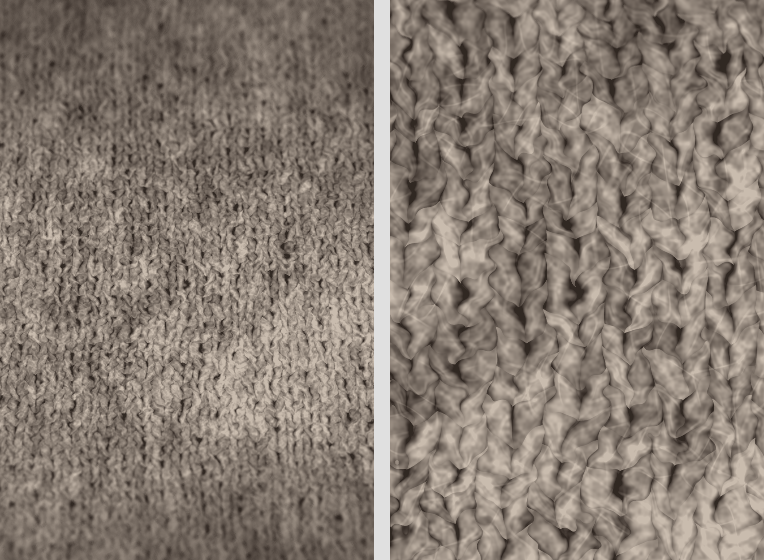
Left: the whole. Right: its middle third, enlarged.
Write a Shadertoy shader that draws this texture.

```glsl
float hash(vec2 p) {
    return fract(sin(dot(p, vec2(127.1, 311.7))) * 43758.5453);
}

float noise(vec2 p) {
    vec2 cell = floor(p), f = fract(p);
    f = f * f * (3.0 - 2.0 * f);
    return mix(mix(hash(cell), hash(cell + vec2(1, 0)), f.x),
               mix(hash(cell + vec2(0, 1)), hash(cell + vec2(1, 1)), f.x), f.y);
}

mat2 rotate(float angle) {
    float c = cos(angle), s = sin(angle);
    return mat2(c, s, -s, c);
}

// Thin curly flyaway fibres: contour lines of stretched noise
float hairs(vec2 p) {
    float sum = 0.0;
    for (int i = 0; i < 4; i++) {
        float k = float(i);
        vec2 q = rotate(0.5 + k * 0.83) * p * vec2(110.0, 42.0) + k * 17.3;
        float ridge = 1.0 - smoothstep(0.01, 0.09, abs(noise(q) - 0.5));
        sum += ridge * smoothstep(0.3, 0.7, noise(p * 45.0 + k * 9.1));
    }
    return sum;
}

// Brightness of the knit, p in canvas heights
float wool(vec2 p) {
    // Stitch grid, denser with distance and slightly uneven
    vec2 s = vec2((p.x - 0.333) * (28.0 + 6.0 * p.y), p.y * (37.0 + 9.0 * p.y));
    vec2 grid = s;
    s.x += 1.1 * noise(p * vec2(3.0, 4.0)) + 0.4 * noise(grid * 0.8);
    s.y += 1.5 * noise(p * 4.0 + 8.0) + 0.7 * noise(grid * 0.7 + 20.0);

    // Woolly outline
    s += 0.28 * (vec2(noise(p * 120.0), noise(p * 120.0 + 50.0)) - 0.5);

    // Each column holds mirrored legs that form a V
    float column = floor(s.x);
    float u = s.x - column - 0.5, a = abs(u);
    float v = s.y - 1.1 * a + 0.7 * hash(vec2(column, 3.0));
    float row = floor(v), f = v - row - 0.5;
    vec2 leg = vec2(column * 2.0 + step(0.0, u), row);
    float tone = hash(leg);

    // Rounded yarn and dark holes between the legs
    float across = (a - 0.25 - 0.13 * f) / 0.27;
    float body = sqrt(max(1.0 - across * across, 0.0) * (1.0 - 2.2 * f * f));
    float hole = exp(-50.0 * a * a - 7.0 * (f - 0.2) * (f - 0.2));
    hole *= smoothstep(0.2, 0.95, hash(vec2(column, row + 40.0)));

    // Fibres along the yarn, loose hairs and fine grain
    float strand = noise(vec2((2.0 * a - 0.9 * s.y) * 7.0, (s.y + a) * 2.0) + leg * 7.0);
    float fuzz = noise(p * 210.0) - 0.5 + 0.8 * (noise(p * 430.0) - 0.5);

    float t = 0.20 + 0.46 * body - 0.38 * hole;
    t += 0.20 * (strand - 0.5) + 0.22 * (tone - 0.5) + 0.24 * fuzz;
    return t + 0.11 * hairs(p);
}

void mainImage(out vec4 fragColor, in vec2 fragCoord) {
    vec2 p = fragCoord / iResolution.y;
    vec2 uv = fragCoord / iResolution.xy;

    // Shallow depth of field: average samples over a disc
    float blur = 0.45 / iResolution.y + 0.0055 * smoothstep(0.12, 0.6, abs(p.y - 0.45));
    float t = 0.0;
    for (int i = 0; i < 18; i++) {
        float k = float(i) + 0.5;
        float angle = k * 2.39996;
        t += wool(p + blur * sqrt(k / 18.0) * vec2(cos(angle), sin(angle))) / 18.0;
    }

    // Soft diagonal folds, mottled yarn and tonal streaks along the columns
    vec2 fold = rotate(-0.6) * p;
    t += 0.24 * (noise(fold * vec2(3.0, 6.0) + 2.0) - 0.5);
    t += 0.14 * (noise(p * vec2(20.0, 20.0)) - 0.5);
    t += 0.16 * (noise(p * vec2(55.0, 14.0) + 5.0) - 0.5);

    // Light falls off toward the top, bottom and corners
    float light = 1.12 - 0.34 * smoothstep(0.5, 1.05, uv.y);
    light -= 0.28 * smoothstep(0.3, 0.0, uv.y);
    light -= 0.45 * dot(uv - 0.5, uv - 0.5);

    // Stretch the contrast around the middle grey
    t = 0.57 + 1.25 * (t * light - 0.46);
    vec3 shadow = vec3(0.19, 0.155, 0.135), highlight = vec3(0.71, 0.66, 0.61);
    fragColor = vec4(mix(shadow, highlight, clamp(t, 0.0, 1.15)), 1.0);
}
```
